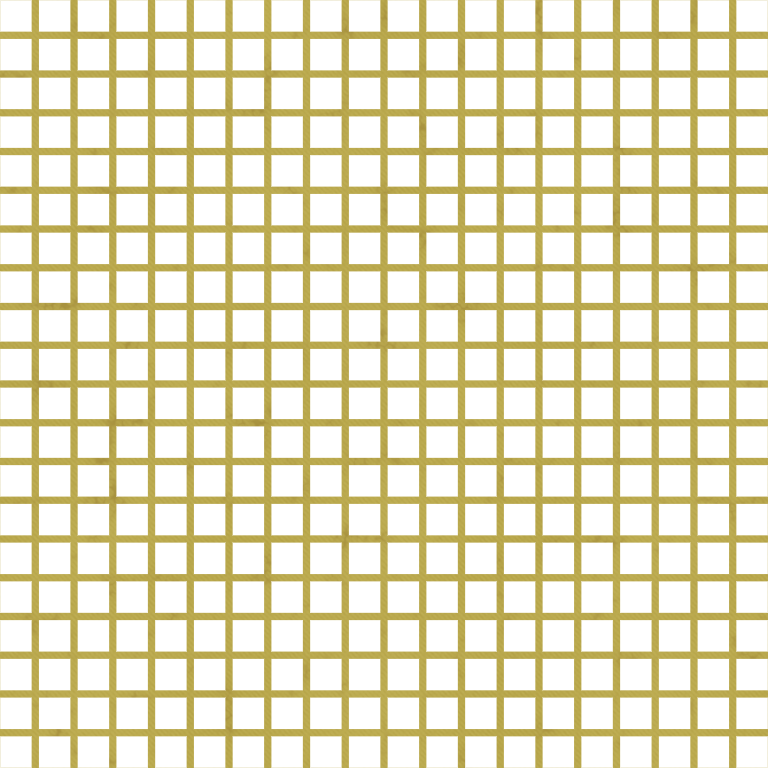
Write a Shadertoy shader that draws this pattern.

```glsl
vec2 hash2(vec2 p) {
    vec3 q = fract(p.xyx * vec3(0.1031, 0.1030, 0.0973));
    q += dot(q, q.yzx + 33.33);
    return fract((q.xx + q.yz) * q.zy);
}

// Distance to the nearest scattered cell point
float cellular(vec2 p) {
    vec2 cell = floor(p);
    float nearest = 2.0;
    for (int y = -1; y <= 1; y++) {
        for (int x = -1; x <= 1; x++) {
            vec2 corner = cell + vec2(x, y);
            nearest = min(nearest, length(corner + hash2(corner + 100.0) - p));
        }
    }
    return nearest;
}

// Brushed gold: diagonal twill, fine grain and patchy tarnish
vec3 goldFoil(vec2 p) {
    float twill = sin(dot(p, vec2(900.0))) * (0.7 + 0.3 * sin(dot(p, vec2(310.0, -270.0))));
    float grain = cellular(p * 230.0 + 400.0) - 0.5;
    float patches = smoothstep(0.5, 0.95, cellular(p * 19.0 + 60.0));
    float specks = smoothstep(0.3, 0.8, cellular(p * 120.0 + 200.0));
    float drift = sin(p.x * 17.0 + 2.0 * sin(p.y * 11.0)) * sin(p.y * 14.0 + 1.3);

    vec3 gold = mix(vec3(0.71, 0.64, 0.28), vec3(0.745, 0.68, 0.325),
                    clamp(0.55 + 0.35 * twill + 0.25 * drift - 0.5 * grain, 0.0, 1.0));
    return mix(gold, vec3(0.64, 0.55, 0.23), patches * (0.25 + 0.55 * specks));
}

void mainImage(out vec4 fragColor, in vec2 fragCoord) {
    float pixel = 1.0 / iResolution.y;
    vec2 p = (fragCoord - 0.5 * iResolution.xy) * pixel;

    // Square grid with one crossing at the canvas centre
    float period = 0.05045;
    vec2 toLine = abs(fract(p / period + 0.5) - 0.5) * period;
    float edge = min(toLine.x, toLine.y) - 0.00475;
    float coverage = clamp(0.5 - edge / pixel, 0.0, 1.0);

    fragColor = vec4(mix(vec3(1.0), goldFoil(p), coverage), 1.0);
}
```
